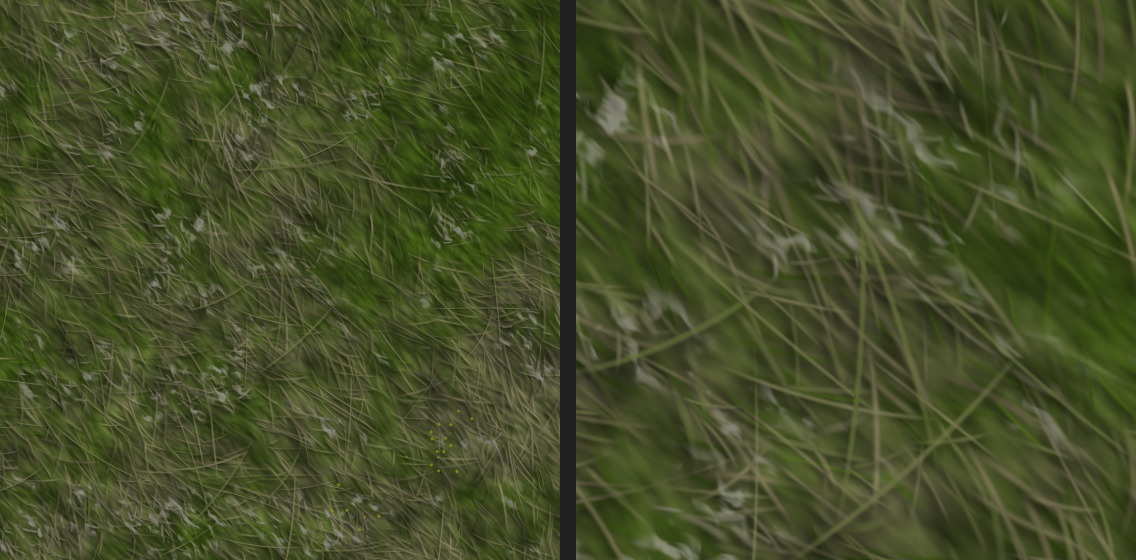
Left: the whole. Right: its middle third, enlarged.
Give the GLSL for this texture, as a Shadertoy shader.

```glsl
// Wild meadow seen from above: green grass under wind-laid dry straw and pale tufts.
// Layers of soft, tapered blades are scattered on jittered grids; gradient noise
// steers their lean and decides where the grass is lush, dry, shaded or tufted.

const vec3 DEEP_GREEN = vec3(0.14, 0.21, 0.035);
const vec3 LUSH_GREEN = vec3(0.27, 0.36, 0.09);
const vec3 OLIVE      = vec3(0.34, 0.38, 0.19);
const vec3 THATCH     = vec3(0.36, 0.34, 0.26);
const vec3 STRAW      = vec3(0.52, 0.49, 0.37);
const vec3 DRY_BROWN  = vec3(0.36, 0.32, 0.25);
const vec3 PALE_GREY  = vec3(0.62, 0.61, 0.57);
const vec3 FLOWER     = vec3(0.55, 0.56, 0.08);
const float MAIN_LEAN = -0.80;

vec3 hash3(vec3 v) {
    v = fract(v * vec3(0.1031, 0.1030, 0.0973));
    v += dot(v, v.yxz + 33.33);
    return fract((v.xxy + v.yxx) * v.zyx);
}

float gradientDot(vec2 cell, vec2 offset) {
    float angle = 6.2832 * hash3(vec3(cell, 7.0)).x;
    return dot(vec2(cos(angle), sin(angle)), offset);
}

// Gradient noise, roughly -0.7 to 0.7.
float noise(vec2 p) {
    vec2 i = floor(p), f = fract(p);
    vec2 u = f * f * f * (f * (f * 6.0 - 15.0) + 10.0);
    vec2 e = vec2(0.0, 1.0);
    float low = mix(gradientDot(i, f), gradientDot(i + e.yx, f - e.yx), u.x);
    float high = mix(gradientDot(i + e, f - e), gradientDot(i + 1.0, f - 1.0), u.x);
    return mix(low, high, u.y);
}

float fbm(vec2 p) {
    return noise(p) + 0.5 * noise(p * 2.03 + 17.0) + 0.25 * noise(p * 4.1 + 41.0);
}

vec2 rotate(vec2 p, float angle) {
    float c = cos(angle), s = sin(angle);
    return vec2(c * p.x + s * p.y, c * p.y - s * p.x);
}

float patchAt(vec2 p, vec2 centre, float radius) {
    vec2 d = (p - centre) / radius;
    return exp(-dot(d, d));
}

// Scattered blades: x = cover, y = tint of the topmost blade, z = soft shadow.
// Length and width are in cell units; length must stay below one.
vec3 blades(vec2 p, float cells, int count, float len, float width,
            float spread, float density, float seed) {
    vec2 g = p * cells;
    vec3 result = vec3(0.0, 0.5, 0.0);
    for (int k = 0; k < 9; k++) {
        vec2 cell = floor(g) + vec2(k % 3 - 1, k / 3 - 1);
        float lean = MAIN_LEAN + 0.9 * noise(cell / cells * 4.0 + 5.0);
        for (int n = 0; n < count; n++) {
            vec3 place = hash3(vec3(cell, seed + float(n)));
            vec3 form = hash3(vec3(cell + 61.0, seed + float(n)));
            float turn = (place.z + form.x - 1.0) * spread;
            vec2 q = rotate(g - cell - place.xy, lean + turn);
            float t = q.x / (len * mix(0.45, 1.0, form.y));
            float bend = 0.2 * (form.x - 0.5) * len;
            float offset = q.y - bend * t * t;
            float w = width * mix(0.6, 1.3, place.x);
            float fade = smoothstep(0.0, 0.6, 1.0 - abs(t)) * smoothstep(0.0, 0.3, density - form.z);
            float cover = fade * (1.0 - smoothstep(0.0, w, abs(offset)));
            float shadow = fade * (1.0 - smoothstep(0.0, 2.5 * w, abs(offset + 1.2 * w)));
            result.x = max(result.x, cover);
            result.y = mix(result.y, fract(form.z * 7.0 + place.x), cover);
            result.z = max(result.z, shadow);
        }
    }
    return result;
}

vec3 layOver(vec3 base, vec3 layer, vec3 darkTint, vec3 lightTint, float opacity) {
    base *= 1.0 - 0.14 * layer.z;
    return mix(base, mix(darkTint, lightTint, layer.y), layer.x * opacity);
}

float flowers(vec2 p, float cells, float density) {
    vec2 cell = floor(p * cells);
    vec3 h = hash3(vec3(cell, 90.0));
    float d = length(fract(p * cells) - mix(vec2(0.35), vec2(0.65), h.xy));
    return (1.0 - smoothstep(0.12, 0.34, d)) * step(h.z, density);
}

void mainImage(out vec4 fragColor, in vec2 fragCoord) {
    vec2 p = fragCoord / iResolution.y;

    // Growth: lush at the upper right and left edge, dry at the lower right.
    float lush = patchAt(p, vec2(0.93, 0.83), 0.25) + 0.6 * patchAt(p, vec2(0.85, 0.58), 0.14)
               + 0.6 * patchAt(p, vec2(0.0, 0.38), 0.09);
    float parched = patchAt(p, vec2(0.86, 0.17), 0.32);
    float growth = 0.6 * fbm(p * 5.0) + 0.5 * fbm(p * 13.0 + 9.0);
    float dry = clamp(0.54 + growth + 0.3 * parched - 0.6 * lush, 0.03, 1.0);
    float tufted = clamp(0.2 + 1.2 * fbm(p * 8.0 + 30.0) - 0.2 * parched - 0.1 * lush, 0.0, 0.8);

    // Ground: fine streaks of green with matted thatch.
    vec2 along = rotate(p, MAIN_LEAN + 0.12 * noise(p * 3.0));
    float streak = noise(along * vec2(28.0, 110.0)) + 0.4 * noise(along * vec2(60.0, 200.0));
    vec3 color = mix(DEEP_GREEN, LUSH_GREEN, clamp(0.5 + 0.7 * streak, 0.0, 1.0));
    color = mix(color, THATCH * (1.0 + 0.4 * streak), 0.75 * dry);

    // Grass, from the short green understorey up to loose straw.
    color = layOver(color, blades(p, 19.0, 4, 0.85, 0.060, 0.9, 1.1 - 0.6 * dry, 1.0),
                    DEEP_GREEN * 1.1, LUSH_GREEN * 1.1, 0.7);
    color = layOver(color, blades(p, 13.0, 5, 0.95, 0.042, 1.2, dry + 0.1, 11.0), DRY_BROWN, STRAW, 0.7);
    color = layOver(color, blades(p, 22.0, 5, 0.95, 0.065, 1.1, 0.2 + 0.7 * dry, 21.0), OLIVE, STRAW, 0.65);

    // Clumps of light and shade, laid along the lean of the grass.
    float clump = fbm(along * vec2(13.0, 24.0) + 70.0);
    color *= 1.0 + 0.4 * clump + 0.2 * fbm(p * 7.0 + 50.0);

    // Ragged pale tufts: feathery smears with a few short blades.
    vec2 ragged = along + 0.006 * vec2(noise(p * 60.0), noise(p * 60.0 + 33.0));
    float feather = fbm(ragged * vec2(30.0, 75.0) + 11.0);
    float smear = smoothstep(0.05, 0.6, feather) * smoothstep(0.1, 0.6, tufted);
    color = mix(color, PALE_GREY, 0.75 * smear);
    color = layOver(color, blades(p, 34.0, 3, 0.75, 0.110, 1.2, tufted, 31.0), THATCH * 1.2, PALE_GREY, 0.6);

    // Long loose stems and tiny yellow blooms on top.
    color = layOver(color, blades(p, 7.0, 5, 0.95, 0.020, 1.7, 0.3 + 0.4 * dry, 41.0), OLIVE * 1.15, STRAW * 1.05, 0.7);
    float bloom = 0.5 * patchAt(p, vec2(0.79, 0.21), 0.05) + 0.2 * patchAt(p, vec2(0.62, 0.09), 0.07);
    color = mix(color, FLOWER, 0.8 * flowers(p, 85.0, bloom - 0.05));
    fragColor = vec4(color, 1.0);
}
```
